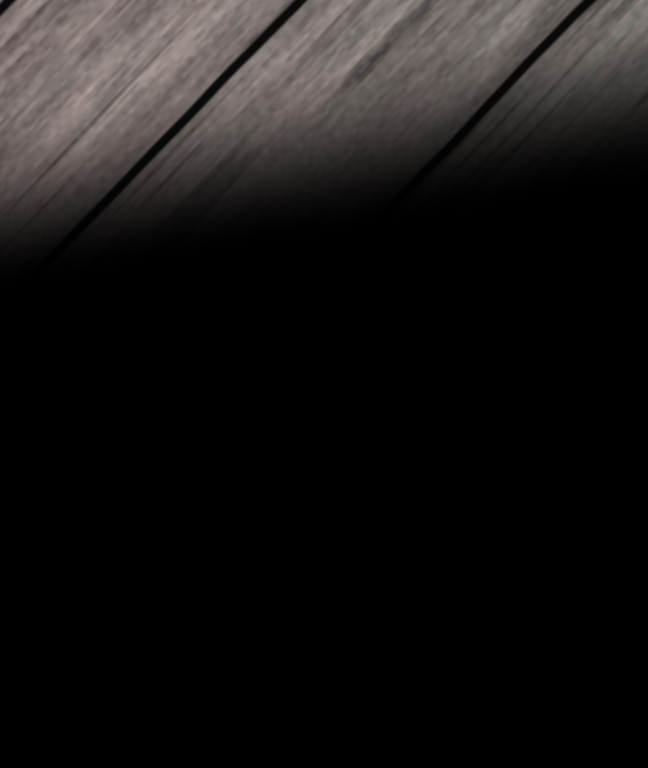
A Shadertoy shader for this background:

```glsl
const vec2 GRAIN_DIR = vec2(0.693, 0.721);
const float PLANK_WIDTH = 0.272;
const float SEAM_OFFSET = -0.4114;
const float SEAM_HALF_WIDTH = 0.0055;
const float FADE_START = 0.622;
const float FADE_SLOPE = 0.172;
const float FADE_HEIGHT = 0.24;
const vec3 WARM_WOOD = vec3(0.530, 0.484, 0.474);
const vec3 COOL_WOOD = vec3(0.445, 0.425, 0.410);

float hash(vec2 p) {
    vec3 q = fract(vec3(p.xyx) * 0.1031);
    q += dot(q, q.yzx + 33.33);
    return fract((q.x + q.y) * q.z);
}

float noise(vec2 p) {
    vec2 cell = floor(p);
    vec2 f = fract(p);
    f = f * f * (3.0 - 2.0 * f);
    float low = mix(hash(cell), hash(cell + vec2(1, 0)), f.x);
    float high = mix(hash(cell + vec2(0, 1)), hash(cell + vec2(1, 1)), f.x);
    return mix(low, high, f.y);
}

// Streaks stretched along the first axis, from broad bands to fine fibres
float woodGrain(vec2 p) {
    float sum = 0.0;
    float weight = 0.28;
    vec2 scale = vec2(2.2, 26.0);
    for (int i = 0; i < 4; i++) {
        sum += weight * (noise(p * scale + float(i) * 17.3) - 0.5);
        scale *= vec2(2.3, 2.05);
        weight *= 0.95;
    }
    return sum;
}

void mainImage(out vec4 fragColor, in vec2 fragCoord) {
    vec2 p = fragCoord / iResolution.y;
    float along = dot(p, GRAIN_DIR);
    float across = p.x * GRAIN_DIR.y - p.y * GRAIN_DIR.x;

    // Planks and the seams between them
    float plankCoord = (across - SEAM_OFFSET) / PLANK_WIDTH;
    float plank = floor(plankCoord);
    float wobble = 0.003 * (noise(vec2(along * 14.0, 4.0)) - 0.5);
    float seamDistance = (fract(plankCoord + 0.5) - 0.5) * PLANK_WIDTH + wobble;
    float seam = 1.0 - smoothstep(SEAM_HALF_WIDTH * 0.55, SEAM_HALF_WIDTH * 1.55, abs(seamDistance));
    float seamShade = exp(-abs(seamDistance) / 0.012);

    // Weathered fibres, with small ripples across them
    float bend = 0.006 * noise(vec2(along * 5.0, across * 8.0));
    vec2 grainPos = vec2(along, across + bend) + plank * vec2(3.7, 1.9) + 9.0;
    float grain = woodGrain(grainPos);
    float ripple = noise(vec2(along * 110.0, across * 190.0) + 60.0) - 0.5;
    float crack = smoothstep(0.70, 0.92, noise(grainPos * vec2(3.5, 105.0) + 31.0));
    float tone = 1.0 + 0.85 * grain + 0.16 * ripple - 0.22 * crack;
    tone *= (1.0 - 0.22 * seamShade) * (1.0 - 0.9 * seam);

    // Fade into darkness, its edge rising to the right
    float edge = FADE_START + FADE_SLOPE * p.x + 0.035 * grain;
    float light = smoothstep(0.0, FADE_HEIGHT, p.y - edge);

    vec3 wood = mix(WARM_WOOD, COOL_WOOD, smoothstep(0.1, 0.85, p.x));
    wood += vec3(0.018, -0.004, 0.002) * (noise(grainPos * vec2(9.0, 40.0)) - 0.5);
    fragColor = vec4(clamp(wood * tone * light, 0.0, 1.0), 1.0);
}
```
